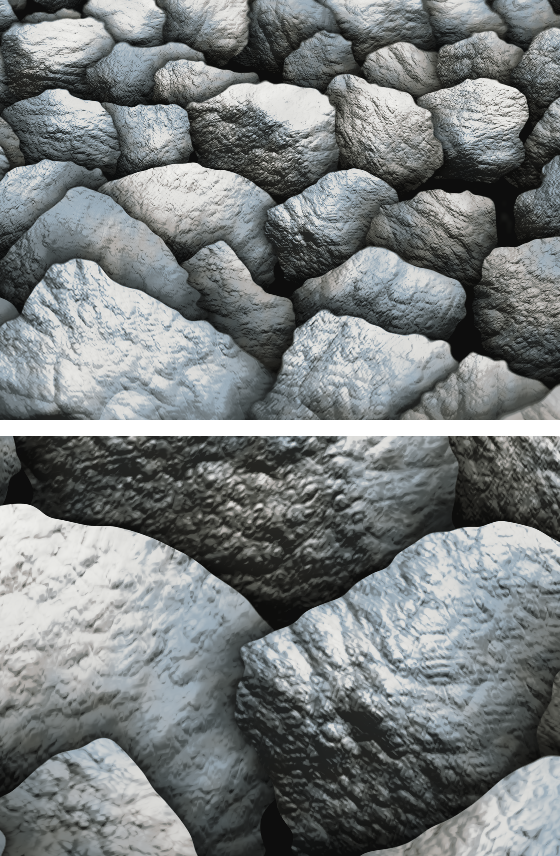
Top, the full canvas; bottom, a detail of the centre.
A Shadertoy shader for this texture:

```glsl
const float NEAR_SIZE = 0.45;    // rock spacing at the bottom edge
const float SHRINK = 0.29;       // loss of spacing per unit of height
const float ROW_STEP = 0.56;     // row distance in rock spacings
const float ROUGHNESS = 0.078;
const float CORNER = 22.0;       // higher means sharper facets
const float SHADOW_WIDTH = 0.09;
const float SHADOW_DEPTH = 0.75;
const float AMBIENT = 0.15;
const int FACETS = 7;
const vec3 LIGHT = vec3(0.22, 0.72, 0.66);

const vec3 CREVICE = vec3(0.12, 0.13, 0.13);
const vec3 SLATE = vec3(0.28, 0.31, 0.315);
const vec3 GREY = vec3(0.46, 0.50, 0.52);
const vec3 BLUE_GREY = vec3(0.61, 0.68, 0.73);
const vec3 WARM_GREY = vec3(0.69, 0.68, 0.67);
const vec3 PALE = vec3(0.86, 0.86, 0.85);
const vec3 EARTH_TINT = vec3(1.09, 1.0, 0.91);

float hash(vec2 p) {
    return fract(sin(dot(p, vec2(127.1, 311.7))) * 43758.5453);
}

float noise(vec2 p) {
    vec2 i = floor(p), f = fract(p);
    f = f * f * (3.0 - 2.0 * f);
    return mix(mix(hash(i), hash(i + vec2(1, 0)), f.x),
               mix(hash(i + vec2(0, 1)), hash(i + vec2(1, 1)), f.x), f.y);
}

// Creased stone surface; persistence sets how crisp the grain is
float stoneRelief(vec2 p, float angle, float persistence) {
    float c = cos(angle), s = sin(angle);
    p = mat2(c, s, -s, c) * p * vec2(4.2, 6.0);
    float sum = 0.0, amp = 0.45;
    for (int i = 0; i < 5; i++) {
        sum += amp * abs(2.0 * noise(p) - 1.0);
        p = mat2(1.68, 1.26, -1.26, 1.68) * p + 7.3;
        amp *= persistence;
    }
    return sum;
}

// Faceted boulder: x, y = surface slope, z = signed outline distance
vec3 boulder(vec2 p, vec2 id) {
    float weight = 0.0, outline = 0.0;
    vec2 slope = vec2(0.0);
    // Broken top faces
    for (int i = 0; i < 3; i++) {
        vec2 key = id + float(i) * vec2(2.13, 0.71);
        vec2 tilt = 1.3 * (vec2(hash(key + 3.1), hash(key + 5.7)) - 0.5);
        float w = exp(-CORNER * (0.24 + 0.06 * float(i) + dot(tilt, p)));
        weight += w;
        slope += tilt * w;
    }
    // Side faces
    for (int i = 0; i < FACETS; i++) {
        vec2 key = id + float(i) * vec2(1.37, 2.91);
        float a = (float(i) + 0.8 * hash(key)) * 6.2832 / float(FACETS);
        vec2 dir = vec2(cos(a), sin(a));
        float edge = mix(0.44, 0.65, hash(key + 9.2)) - dot(p, dir);
        float steep = mix(0.5, 1.7, hash(key + 4.4));
        float w = exp(-CORNER * edge * steep);
        weight += w;
        slope -= dir * steep * w;
        outline += exp(-CORNER * edge);
    }
    return vec3(slope / weight, log(outline) / CORNER);
}

// Stone colour from brightness and warmth
vec3 stoneColor(float tone, float warmth) {
    vec3 c = mix(CREVICE, SLATE, smoothstep(0.13, 0.31, tone));
    c = mix(c, GREY, smoothstep(0.31, 0.5, tone));
    c = mix(c, mix(BLUE_GREY, WARM_GREY, warmth), smoothstep(0.5, 0.68, tone));
    c = mix(c, PALE, smoothstep(0.68, 0.86, tone));
    c *= mix(vec3(1.0), EARTH_TINT, warmth * (1.0 - smoothstep(0.4, 0.75, tone)));
    return c * clamp(tone / 0.12, 0.4, 1.0) * (1.0 + 0.4 * max(tone - 0.86, 0.0));
}

void mainImage(out vec4 fragColor, in vec2 fragCoord) {
    vec2 uv = fragCoord / iResolution.y;
    float ratio = 1.0 - SHRINK * ROW_STEP;
    float localSize = NEAR_SIZE - SHRINK * uv.y;
    float row = floor(log(localSize / NEAR_SIZE) / log(ratio) + 0.5);
    float blur = smoothstep(0.25, 0.55, abs(uv.y - 0.52));
    float persistence = mix(0.55, 0.38, blur);
    // Rubble showing in the gaps
    float tone = 0.07 + 0.22 * noise(uv * 14.0) * noise(uv * 60.0), warmth = 0.6;

    // Paint rows from the back to the front
    for (int k = 2; k >= -2; k--) {
        float r = row + float(k);
        float size = NEAR_SIZE * pow(ratio, r);
        float shift = 0.76 / size + 0.5 * r;
        vec2 cell = vec2(uv.x / size - shift, (uv.y - (NEAR_SIZE - size) / SHRINK) / size);
        float side = mod(r, 2.0) < 0.5 ? 1.0 : -1.0;
        for (int j = -1; j <= 1; j++) {
            vec2 id = vec2(floor(cell.x + 0.5) + side * float(j), r);
            vec2 jitter = vec2(hash(id + 1.3), hash(id + 2.6)) - 0.5;
            float grow = mix(0.85, 1.28, hash(id + 8.1));
            vec2 p = (cell - vec2(id.x, 0.0) - jitter * vec2(0.4, 0.42)) / grow;
            p.x *= mix(0.82, 1.05, hash(id + 3.3));
            if (dot(p, p) > 1.2) continue;

            // Break up the straight outline
            vec2 q = p + 40.0 * vec2(hash(id + 0.7), hash(id + 6.2));
            vec2 warp = vec2(noise(q * 4.0), noise(q * 4.0 + 19.0)) - 0.5;
            warp += 0.4 * (vec2(noise(q * 15.0), noise(q * 15.0 + 31.0)) - 0.5);
            vec3 rock = boulder(p + 0.11 * warp, id);

            // Contact shadow on the rocks behind
            tone *= 1.0 - SHADOW_DEPTH * exp(-max(rock.z, 0.0) / SHADOW_WIDTH);
            float soft = 0.8 / (iResolution.y * size) + 0.012 * blur;
            if (rock.z > soft) continue;

            // Relief and light
            float angle = 6.2832 * hash(id + 7.9);
            float e = 0.009;
            float h = stoneRelief(q, angle, persistence);
            vec2 bump = vec2(stoneRelief(q + vec2(e, 0), angle, persistence),
                             stoneRelief(q + vec2(0, e), angle, persistence)) - h;
            vec3 normal = normalize(vec3(-rock.xy - ROUGHNESS * bump / e, 1.0));
            float lit = pow(max(dot(normal, LIGHT), 0.0), 1.2);
            float albedo = mix(0.86, 1.12, hash(id + 4.9)) + 0.08 * blur;
            float stain = noise(q * 3.0 + 11.0);
            float shade = (AMBIENT + 0.74 * lit) * albedo * (0.78 + 0.25 * stain + 0.25 * h);
            shade *= mix(0.66, 1.0, smoothstep(0.0, 0.14, -rock.z + 0.25 * p.y));
            float patches = 0.5 * stain + 0.2 * noise(q * 21.0) + 0.25 * hash(id + 2.2);
            float tint = smoothstep(0.4, 0.85, patches + 0.2 * uv.x);

            float cover = 1.0 - smoothstep(-soft, soft, rock.z);
            tone = mix(tone, shade, cover);
            warmth = mix(warmth, tint, cover);
        }
    }
    fragColor = vec4(stoneColor(tone, warmth), 1.0);
}
```
